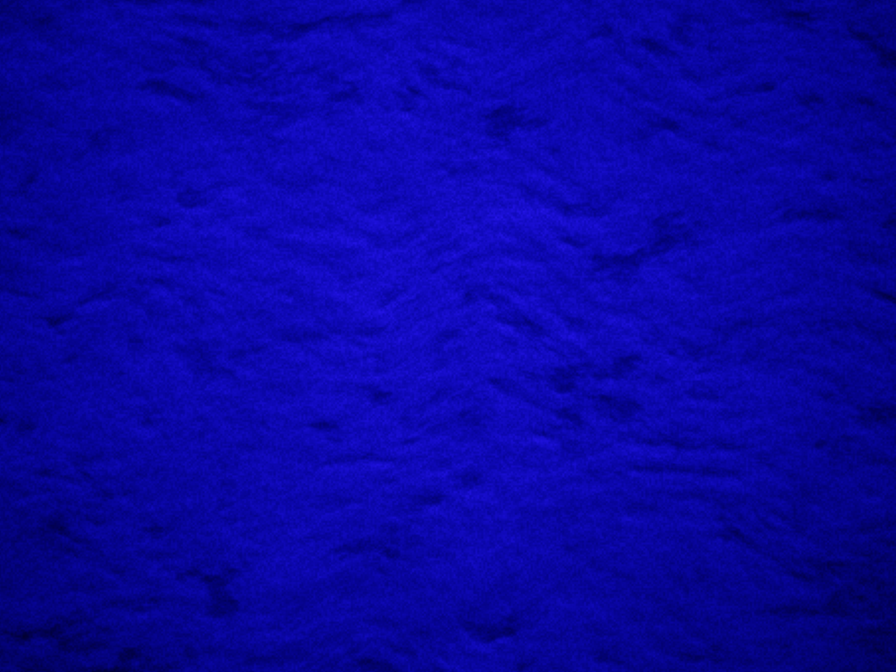
Write a Shadertoy shader that draws this texture.

```glsl
#define PEAK_BLUE 0.742
#define FALLOFF 0.45
#define LIGHT_CENTER vec2(0.645, 0.60)
#define TUFT_SCALE vec2(20.0, 38.0)
#define RELIEF 0.24
#define CREASE_DEPTH 0.15
#define MOTTLE 0.12
#define GRAIN_SCALE 340.0
#define GRAIN 0.17

float hash(vec2 p) {
    vec3 q = fract(vec3(p.xyx) * 0.1031);
    q += dot(q, q.yzx + 33.33);
    return fract((q.x + q.y) * q.z);
}

float noise(vec2 p) {
    vec2 i = floor(p), f = fract(p);
    f = f * f * (3.0 - 2.0 * f);
    return mix(mix(hash(i), hash(i + vec2(1, 0)), f.x),
               mix(hash(i + vec2(0, 1)), hash(i + vec2(1, 1)), f.x), f.y);
}

float fbm(vec2 p) {
    float sum = 0.0, weight = 0.5;
    for (int i = 0; i < 4; i++) {
        sum += weight * noise(p);
        p = mat2(1.92, 0.46, -0.46, 1.92) * p + 17.3;
        weight *= 0.52;
    }
    return sum;
}

// Pile height: flattened tufts, bent by a slow warp
float pile(vec2 p) {
    vec2 bend = vec2(noise(p * 5.0 + 3.1), noise(p * 6.0 + 41.7)) - 0.5;
    return fbm((p + 0.07 * bend) * TUFT_SCALE + 60.0);
}

// Deep blue that picks up a little red and green as it brightens
vec3 blueRamp(float blue) {
    float lift = pow(blue / 0.75, 4.0);
    return vec3(0.004 + 0.066 * lift, 0.003 + 0.037 * lift, blue);
}

void mainImage(out vec4 fragColor, in vec2 fragCoord) {
    vec2 p = fragCoord / iResolution.y;
    p.x += 0.5 * (4.0 / 3.0 - iResolution.x / iResolution.y);

    // Broad pool of light
    vec2 away = p - LIGHT_CENTER;
    float blue = PEAK_BLUE - FALLOFF * dot(away, away);

    // Soft relief and many short, faint creases between tufts
    float height = pile(p);
    float slope = height - pile(p + vec2(0.003, 0.009));
    float patches = smoothstep(0.3, 0.75, noise(p * vec2(9.0, 15.0) + 9.0));
    float crease = smoothstep(0.46, 0.17, height) * mix(0.3, 1.0, patches);
    blue += RELIEF * slope - CREASE_DEPTH * crease;
    blue += MOTTLE * (fbm(p * vec2(7.0, 12.0) + 25.0) - 0.47);

    // Fine fibre grain
    float fibre = 0.7 * noise(p * GRAIN_SCALE) + 0.3 * noise(p * GRAIN_SCALE * 0.47 + 80.0);
    blue += GRAIN * (fibre - 0.5);

    fragColor = vec4(blueRamp(clamp(blue, 0.0, 1.0)), 1.0);
}
```
